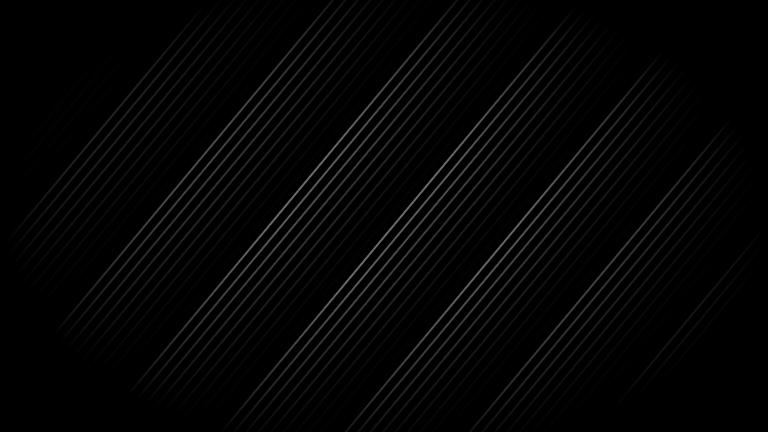
Write a Shadertoy shader that draws this background.

```glsl
// Lengths are in canvas heights, measured from the centre
const vec3 BACKGROUND = vec3(0.0);
const vec3 LINE_COLOR = vec3(0.42);
const float LINE_ANGLE = 0.876;
const float BAND_PERIOD = 0.2210;
const float LINES_PER_BAND = 10.0;
const float BAND_OFFSET = 0.0311;
const float LINE_WIDTH = 0.0046;
const float BAND_FALLOFF = 1.6;
const vec2 GLOW_RADII = vec2(0.88, 0.556);
const float GLOW_CORE = 0.28;
const float GLOW_FALLOFF = 0.8;

// Smooth coverage of a stripe at a given distance from its axis
float stripeCoverage(float dist, float pixel) {
    return clamp((0.5 * LINE_WIDTH - dist) / pixel + 0.5, 0.0, 1.0);
}

// Parallel lines whose strength steps down across every band
float bandedLines(vec2 p, float pixel) {
    vec2 normal = vec2(sin(LINE_ANGLE), -cos(LINE_ANGLE));
    float spacing = BAND_PERIOD / LINES_PER_BAND;
    float position = (dot(p, normal) - BAND_OFFSET) / spacing;
    float line = floor(position + 0.5);
    float dist = abs(position - line) * spacing;
    float index = mod(line, LINES_PER_BAND);
    float strength = pow(1.0 - index / LINES_PER_BAND, BAND_FALLOFF);
    return strength * stripeCoverage(dist, pixel);
}

// Elliptical fade towards the canvas border
float ellipticGlow(vec2 p) {
    float radius = length(p / GLOW_RADII);
    float fade = clamp((1.0 - radius) / (1.0 - GLOW_CORE), 0.0, 1.0);
    return pow(fade, GLOW_FALLOFF);
}

void mainImage(out vec4 fragColor, in vec2 fragCoord) {
    float pixel = 1.0 / iResolution.y;
    vec2 p = (fragCoord - 0.5 * iResolution.xy) * pixel;
    float light = bandedLines(p, pixel) * ellipticGlow(p);
    fragColor = vec4(mix(BACKGROUND, LINE_COLOR, light), 1.0);
}
```
